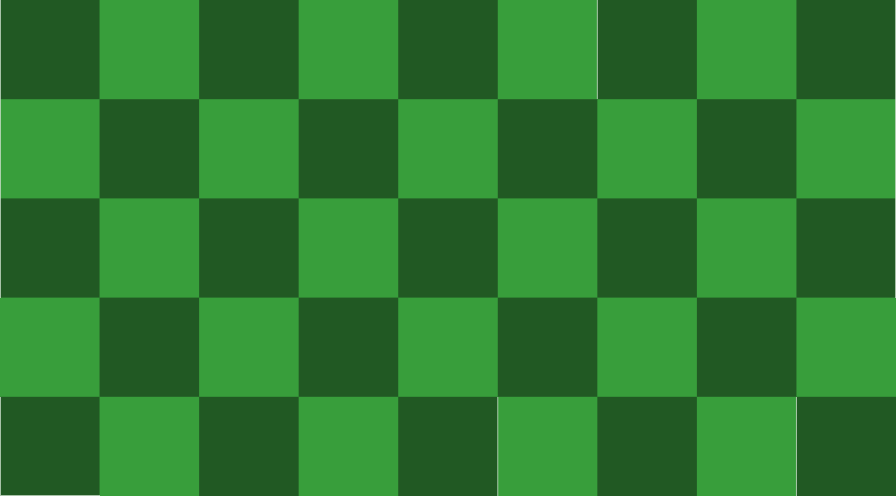
A Shadertoy shader for this pattern:

```glsl
// Two-tone green checkerboard, nine squares across and five down.
// The checks are a product of two antialiased square waves; pale hairline
// seams show where a few squares stop just short of their neighbours.

const vec2  GRID         = vec2(9.0, 5.0);
const vec3  DARK_GREEN   = vec3(0.129, 0.349, 0.137);
const vec3  LIGHT_GREEN  = vec3(0.220, 0.618, 0.231);
const vec3  SEAM_COLOR   = vec3(0.80, 0.87, 0.80);
const float SEAM_WIDTH   = 0.0011;  // fraction of the canvas width
const float SEAM_OPACITY = 0.8;

// Square wave flipping between +1 and -1 at integers, softened over one pixel.
vec2 squareWave(vec2 p, vec2 pixel) {
    vec2 f = fract(p);
    vec2 edgeDistance = min(f, 1.0 - f);
    vec2 side = 1.0 - 2.0 * mod(floor(p), 2.0);
    return side * clamp(2.0 * edgeDistance / pixel, 0.0, 1.0);
}

// Share of a pixel centred at x that lies inside the span [start, start + width].
float spanCoverage(float x, float start, float width, float pixel) {
    float lo = max(x - 0.5 * pixel, start);
    float hi = min(x + 0.5 * pixel, start + width);
    return max(hi - lo, 0.0) / pixel;
}

// Chooses which vertical cell borders are left open, by border and row index.
bool isOpen(float border, float row) {
    if (border < 0.5) return row != 1.0;
    if (border > GRID.x - 0.5) return row >= 2.0;
    bool outerRow = row < 0.5 || row > GRID.y - 1.5;
    return outerRow && border > 4.5 && mod(border + 2.0 * row, 3.0) == 2.0;
}

float seamMask(vec2 uv, vec2 cell, float pixel) {
    // Vertical seams, kept inside the canvas at its sides
    float border = floor(cell.x + 0.5);
    float start = clamp(border / GRID.x - 0.5 * SEAM_WIDTH, 0.0, 1.0 - SEAM_WIDTH);
    float seam = isOpen(border, floor(cell.y))
        ? spanCoverage(uv.x, start, SEAM_WIDTH, pixel) : 0.0;

    // Short seam below the lower left square
    float heightInWidths = uv.y * iResolution.y / iResolution.x;
    if (cell.x < 1.0)
        seam = max(seam, spanCoverage(heightInWidths, 0.0, SEAM_WIDTH, pixel));
    return seam;
}

void mainImage(out vec4 fragColor, in vec2 fragCoord) {
    vec2 uv = fragCoord / iResolution.xy;
    vec2 cell = uv * GRID;

    // Checks
    vec2 wave = squareWave(cell, GRID / iResolution.xy);
    vec3 color = mix(DARK_GREEN, LIGHT_GREEN, 0.5 - 0.5 * wave.x * wave.y);

    // Seams
    float seam = seamMask(uv, cell, 1.0 / iResolution.x);
    color = mix(color, SEAM_COLOR, SEAM_OPACITY * seam);

    fragColor = vec4(color, 1.0);
}
```
